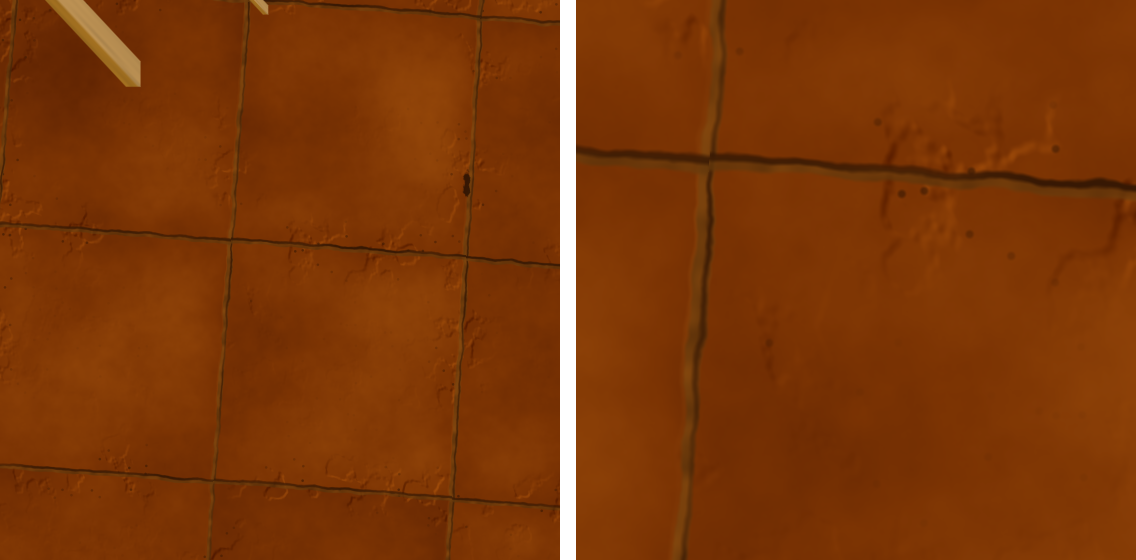
Left: the whole. Right: its middle third, enlarged.
Reproduce this texture procedurally as a three.js fragment shader.

```glsl
// Worn terracotta floor: a slightly skewed grid of large square tiles, about
// 2.4 across and down, with chipped joints, cloudy glaze and flaked surfaces.
// Noise drives all wear; two pale wooden leg ends are cut from half planes.
varying vec2 vUv;

// Grid, in canvas units
const vec2 GRID_ORIGIN = vec2(0.371, 0.605);
const vec2 GRID_SKEW = vec2(0.073, -0.075);
const vec2 TILE_SIZE = vec2(0.429, 0.432);
const float TAPER = 0.013;
const float ROW_JITTER = 0.014;

// Joints and wear
const float JOINT_V = 0.0046;
const float JOINT_H = 0.0036;
const float WOBBLE = 0.007;
const float SOFT = 0.0016;
const float FLAKE_DEPTH = 0.085;
const float PIT_CELLS = 75.0;
const vec2 CHIP_POS = vec2(0.834, 0.668);
const vec2 CHIP_SIZE = vec2(0.009, 0.028);

// Colours
const vec3 CLAY_DARK = vec3(0.35, 0.125, 0.008);
const vec3 CLAY_MID = vec3(0.485, 0.202, 0.012);
const vec3 CLAY_LIGHT = vec3(0.61, 0.30, 0.042);
const vec3 GROUT = vec3(0.47, 0.265, 0.055);
const vec3 GROOVE = vec3(0.20, 0.085, 0.012);
const vec3 WORN_RIM = vec3(0.60, 0.32, 0.06);
const vec3 WOOD_TOP = vec3(0.70, 0.54, 0.31);
const vec3 WOOD_SIDE = vec3(0.61, 0.42, 0.12);

float hash(vec2 p) {
  vec3 q = fract(vec3(p.xyx) * 0.1031);
  q += dot(q, q.yzx + 33.33);
  return fract((q.x + q.y) * q.z);
}

float noise(vec2 p) {
  vec2 i = floor(p), f = fract(p);
  f = f * f * (3.0 - 2.0 * f);
  return mix(mix(hash(i), hash(i + vec2(1, 0)), f.x),
             mix(hash(i + vec2(0, 1)), hash(i + vec2(1, 1)), f.x), f.y);
}

float fbm(vec2 p) {
  float sum = 0.0, amp = 0.533;
  for (int i = 0; i < 4; i++) {
    sum += amp * noise(p);
    p = mat2(0.8, 0.6, -0.6, 0.8) * p * 2.03 + 17.3;
    amp *= 0.5;
  }
  return sum;
}

// Filled band of half width w around distance d
float band(float d, float w) {
  return 1.0 - smoothstep(w - SOFT, w + SOFT, abs(d));
}

// Soft cloud in the glaze
float cloud(vec2 p, vec2 centre, float radius) {
  vec2 d = (p - centre) / radius;
  return exp(-dot(d, d));
}

// Height of the flaked surface
float flakes(vec2 p) {
  return smoothstep(0.56, 0.68, fbm(p * vec2(30.0, 24.0) + 41.0));
}

// Slanted leg ending at its lower right corner, tip
vec3 addLeg(vec3 col, vec2 p, vec2 tip, float scale) {
  vec2 q = (p - tip) / scale;
  float s = dot(q, vec2(0.731, 0.682));
  float d = max(max(-0.019 - s, s - 0.031), max(q.x, -q.y)) * scale;
  vec3 wood = mix(WOOD_SIDE, WOOD_TOP, smoothstep(-0.006, 0.0, s));
  wood *= 0.94 + 0.12 * noise(vec2(s * 180.0, q.y * 12.0));
  return mix(col, wood, 1.0 - smoothstep(-SOFT, SOFT, d));
}

void main() {
  vec2 p = vUv;

  // Tile cell and signed distances to the nearest joints
  vec2 g = p - GRID_ORIGIN - GRID_SKEW * p.yx;
  g /= TILE_SIZE - vec2(TAPER * p.y, 0.0);
  g.y += (hash(vec2(floor(g.x) + 9.0, 4.0)) - 0.5) * ROW_JITTER / TILE_SIZE.y;
  vec2 tile = floor(g);
  vec2 d = (fract(g + 0.5) - 0.5) * TILE_SIZE;
  d += (vec2(fbm(p * 38.0), fbm(p * 34.0 + 70.0)) - 0.5) * WOBBLE;
  float edge = min(abs(d.x), abs(d.y));
  float nearEdge = 1.0 - smoothstep(0.0, 0.075, edge);

  // Clouded glaze
  float tone = 0.49 + (hash(tile + 23.0) - 0.5) * 0.10;
  tone += (fbm(p * 6.5 + tile * 5.0) - 0.5) * 0.50;
  tone += (fbm(p * 60.0) - 0.5) * 0.13 - 0.10 * nearEdge;
  tone += 0.26 * cloud(p, vec2(0.74, 0.79), 0.13) + 0.16 * cloud(p, vec2(0.29, 0.72), 0.10);
  tone += 0.13 * cloud(p, vec2(0.28, 0.40), 0.15) + 0.09 * cloud(p, vec2(0.70, 0.34), 0.16);
  tone -= 0.32 * cloud(p, vec2(0.12, 0.88), 0.14) + 0.24 * cloud(p, vec2(0.50, 0.41), 0.09);
  tone = clamp(tone, 0.0, 1.0);
  vec3 col = mix(CLAY_DARK, CLAY_MID, min(tone * 2.0, 1.0));
  col = mix(col, CLAY_LIGHT, max(tone * 2.0 - 1.0, 0.0));

  // Embossed flakes and small pits, mostly near tile edges
  float relief = flakes(p) - flakes(p + vec2(0.003, -0.003));
  float worn = (0.12 + 0.88 * nearEdge) * smoothstep(0.4, 0.65, noise(p * 9.0 + 3.0));
  col += relief * worn * FLAKE_DEPTH * vec3(1.5, 1.0, 0.25);
  vec2 cell = floor(p * PIT_CELLS);
  vec2 pit = fract(p * PIT_CELLS) - 0.3 - 0.4 * vec2(hash(cell), hash(cell + 31.0));
  float hasPit = step(0.94, hash(cell + 57.0)) * worn;
  col = mix(col, GROOVE, 0.6 * hasPit * (1.0 - smoothstep(0.08, 0.26, length(pit))));

  // Joints: tan grout, worn rim and a dark groove of changing strength
  float wear = noise(p * 13.0 + 8.0);
  float fine = noise(p * 90.0);
  float wide = 0.75 + 0.5 * wear;
  col = mix(col, WORN_RIM, 0.42 * wear * band(d.x + 0.004, 0.003));
  col = mix(col, GROUT * (0.75 + 0.35 * fine), 0.80 * band(d.x, JOINT_V * wide));
  col = mix(col, GROOVE, (0.25 + 0.6 * wear) * band(d.x - 0.0025, 0.0016));
  col = mix(col, GROUT * (0.7 + 0.3 * fine), 0.75 * band(d.y + 0.0025, JOINT_H * wide));
  col = mix(col, GROOVE, (0.45 + 0.5 * wear) * band(d.y - 0.001, 0.0022));

  // Deep chip on one joint
  float chip = length((p - CHIP_POS) / CHIP_SIZE) + fbm(p * 85.0) - 0.5;
  col = mix(col, GROOVE * 0.8, 0.85 * (1.0 - smoothstep(0.5, 0.85, chip)));

  // Wooden leg ends
  col = addLeg(col, p, vec2(0.251, 0.845), 1.0);
  col = addLeg(col, p, vec2(0.479, 0.974), 0.36);

  gl_FragColor = vec4(col, 1.0);
}
```
